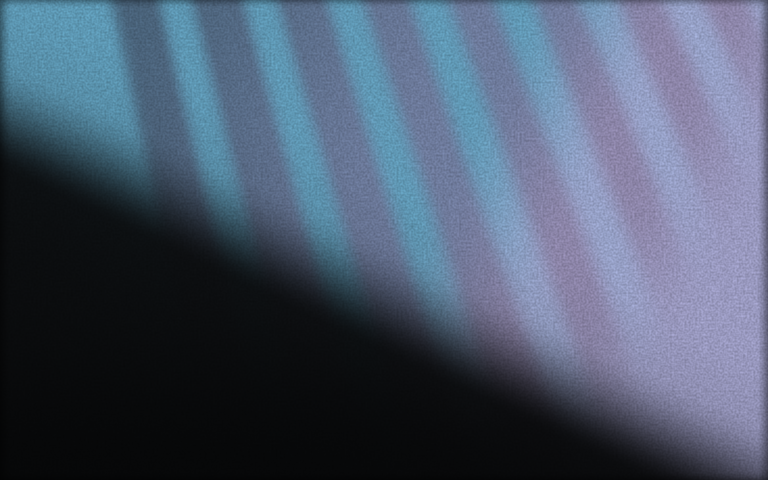
A Shadertoy shader for this background:

```glsl
// Slanted cyan and lavender light bands over a dark diagonal shadow, with woven grain.
#define BAND_PERIOD 0.176
#define BAND_CENTER 0.365
#define BAND_SLANT 0.17
#define BAND_FAN 0.21
#define SHADOW_TOP 0.745
#define SHADOW_SLOPE 0.48
#define GRAIN_SCALE 230.0
#define GRAIN_AMOUNT 0.17
#define WEAVE_AMOUNT 0.05

const vec3 SHADOW = vec3(0.036, 0.041, 0.046);
const vec3 CYAN = vec3(0.37, 0.61, 0.72);
const vec3 SKY = vec3(0.59, 0.64, 0.79);
const vec3 SLATE = vec3(0.28, 0.38, 0.47);
const vec3 DUSK = vec3(0.43, 0.48, 0.61);
const vec3 MAUVE = vec3(0.55, 0.52, 0.66);
const vec3 LAVENDER = vec3(0.60, 0.60, 0.75);

vec2 hashGradient(vec2 cell) {
    vec3 h = fract(cell.xyx * vec3(0.1031, 0.1030, 0.0973));
    h += dot(h, h.yzx + 33.33);
    float angle = 6.2832 * fract((h.x + h.y) * h.z);
    return vec2(cos(angle), sin(angle));
}

float gradientNoise(vec2 p) {
    vec2 i = floor(p), f = fract(p);
    vec2 u = f * f * (3.0 - 2.0 * f);
    float a = dot(hashGradient(i), f);
    float b = dot(hashGradient(i + vec2(1, 0)), f - vec2(1, 0));
    float c = dot(hashGradient(i + vec2(0, 1)), f - vec2(0, 1));
    float d = dot(hashGradient(i + vec2(1, 1)), f - vec2(1, 1));
    return mix(mix(a, b, u.x), mix(c, d, u.x), u.y);
}

// Soft bright bands that fan out and widen to the right
float lightBands(vec2 p) {
    float depth = 1.0 - p.y;
    float source = (p.x - BAND_SLANT * depth) / (1.0 + BAND_FAN * depth);
    float wave = 0.5 + 0.5 * cos(6.2832 * (source - BAND_CENTER) / BAND_PERIOD);
    float narrowing = mix(0.3, 0.05, smoothstep(0.3, 1.1, source));
    float band = 0.92 * smoothstep(narrowing, 1.05, wave);
    return mix(0.94, band, smoothstep(0.19, 0.265, source));
}

vec3 bandColor(vec2 p) {
    float warmth = p.x + 0.5 * (1.0 - p.y);
    vec3 gap = mix(SLATE, DUSK, smoothstep(0.2, 1.1, warmth));
    gap = mix(gap, MAUVE, smoothstep(1.1, 1.45, warmth));
    gap = mix(gap, LAVENDER, smoothstep(1.5, 1.8, warmth));
    vec3 lit = mix(CYAN, SKY, smoothstep(1.08, 1.45, warmth));
    lit = mix(lit, LAVENDER, smoothstep(1.5, 1.8, warmth));
    return mix(gap, lit, lightBands(p));
}

void mainImage(out vec4 fragColor, in vec2 fragCoord) {
    vec2 p = fragCoord / iResolution.y;
    float width = iResolution.x / iResolution.y;

    // Diagonal shadow with a soft edge and a faint spill
    float height = p.y - SHADOW_TOP + SHADOW_SLOPE * p.x;
    float light = smoothstep(-0.1, 0.14, height);
    light *= mix(0.9, 1.0, smoothstep(0.05, 0.3, height));
    light += 0.06 * (1.0 - light) * exp(min(height, 0.0) * 7.0);
    vec3 shade = SHADOW * mix(0.7, 1.1, smoothstep(0.0, 0.4, p.y));
    vec3 color = mix(shade, bandColor(p), light);

    // Fine grain and crossed threads
    float grain = gradientNoise(p * GRAIN_SCALE);
    float weave = gradientNoise(p * GRAIN_SCALE * vec2(1.0, 0.2) + 17.0)
                + gradientNoise(p * GRAIN_SCALE * vec2(0.2, 1.0) + 53.0);
    color *= 1.0 + GRAIN_AMOUNT * grain + WEAVE_AMOUNT * weave;

    // Dark frame
    vec2 border = min(p, vec2(width, 1.0) - p);
    float frame = smoothstep(-0.02, 0.025, border.x) * smoothstep(-0.02, 0.018, border.y);
    color *= mix(0.3, 1.0, frame);

    fragColor = vec4(clamp(color, 0.0, 1.0), 1.0);
}
```
